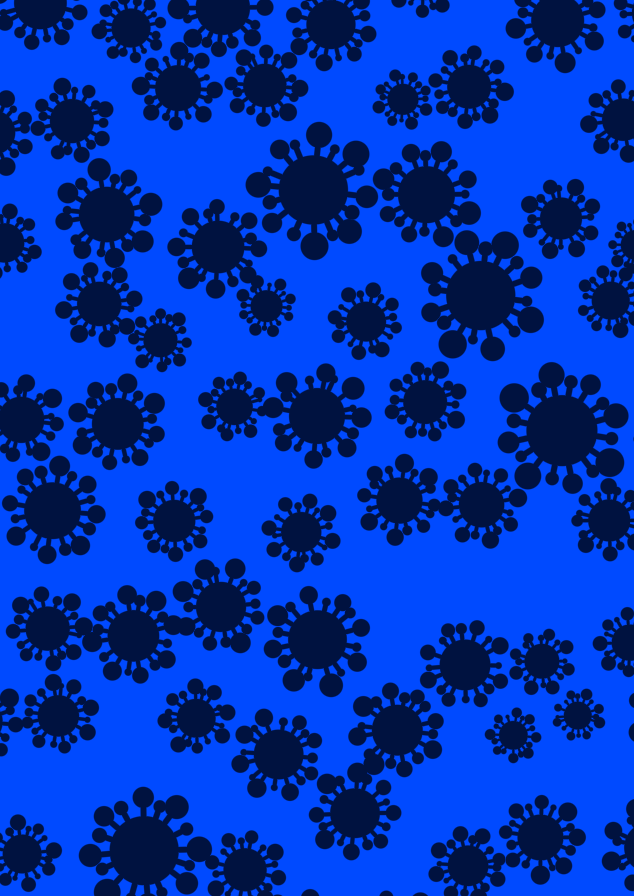
Reproduce this pattern procedurally as a WebGL 2 fragment shader.

```glsl
#version 300 es
precision highp float;

uniform vec2 u_resolution;
out vec4 fragColor;

#define ROWS 8.6            // grid cells over the canvas height
#define JITTER vec2(0.5, 0.6)
#define SIZE_RATIO 2.5      // largest to smallest size weight
#define REACH 1.14          // how far a burst fills its free space
#define MIN_RADIUS 0.27
#define MAX_RADIUS 0.70
#define SPOKES 16
#define CORE_RADIUS 0.49
#define STEM_HALF_WIDTH 0.042
#define EDGE_PIXELS 0.8
#define BLUE vec3(0.0, 0.29, 1.0)
#define NAVY vec3(0.0, 0.07, 0.25)

// Integer hash giving two values in 0..1
vec2 hash2(ivec2 p) {
    uvec2 v = uvec2(p + 4096) * 1664525u + 1013904223u;
    v.x += v.y * 1664525u;
    v.y += v.x * 1664525u;
    v ^= v >> 16u;
    v.x += v.y * 1664525u;
    v.y += v.x * 1664525u;
    v ^= v >> 16u;
    return vec2(v) / 4294967295.0;
}

// Jittered centre on a staggered grid
vec2 burstCenter(ivec2 cell) {
    float stagger = (cell.y & 1) == 0 ? -0.25 : 0.25;
    vec2 jitter = (hash2(cell) - 0.5) * JITTER;
    return vec2(cell) + 0.5 + jitter + vec2(stagger, 0.0);
}

float sizeWeight(ivec2 cell) {
    float h = hash2(cell + ivec2(311, 173)).x;
    return mix(1.0, SIZE_RATIO, h * h);
}

// Neighbours share the gap between them in proportion to their weights
float burstRadius(ivec2 cell, vec2 center) {
    float weight = sizeWeight(cell);
    float radius = MAX_RADIUS;
    for (int y = -1; y <= 1; y++) {
        for (int x = -1; x <= 1; x++) {
            if (x == 0 && y == 0) continue;
            ivec2 other = cell + ivec2(x, y);
            float gap = distance(center, burstCenter(other));
            radius = min(radius, REACH * gap * weight / (weight + sizeWeight(other)));
        }
    }
    return max(radius, MIN_RADIUS);
}

float segmentDistance(vec2 p, vec2 end) {
    float t = clamp(dot(p, end) / dot(end, end), 0.0, 1.0);
    return length(p - end * t);
}

// Round core with alternating long and short knobbed spokes, outer radius 1
float burstDistance(vec2 p, ivec2 cell) {
    float d = length(p) - CORE_RADIUS;
    float turn = hash2(cell + ivec2(57, 719)).y;
    for (int i = 0; i < SPOKES; i++) {
        vec2 h = hash2(ivec2(cell.x * 64 + i, cell.y + 1500));
        bool isLong = (i & 1) == 0;
        float angle = 6.2831853 * ((float(i) + 0.45 * (h.x - 0.5)) / float(SPOKES) + turn);
        float knob = isLong ? mix(0.135, 0.205, h.y) : mix(0.065, 0.115, h.y);
        float reach = isLong ? mix(0.74, 0.80, h.y) : mix(0.63, 0.71, h.x);
        vec2 tip = reach * vec2(cos(angle), sin(angle));
        d = min(d, length(p - tip) - knob);
        d = min(d, segmentDistance(p, tip) - STEM_HALF_WIDTH);
    }
    return d;
}

void main() {
    vec2 p = gl_FragCoord.xy / u_resolution.y * ROWS;
    ivec2 home = ivec2(floor(p));
    float edge = EDGE_PIXELS * ROWS / u_resolution.y;

    // Nearest burst outline among the surrounding cells
    float d = 1.0;
    for (int y = -1; y <= 1; y++) {
        for (int x = -1; x <= 1; x++) {
            ivec2 cell = home + ivec2(x, y);
            vec2 center = burstCenter(cell);
            vec2 offset = p - center;
            if (length(offset) > MAX_RADIUS + edge) continue;
            float radius = burstRadius(cell, center);
            d = min(d, radius * burstDistance(offset / radius, cell));
        }
    }

    float ink = 1.0 - smoothstep(-edge, edge, d);
    fragColor = vec4(mix(BLUE, NAVY, ink), 1.0);
}
```
